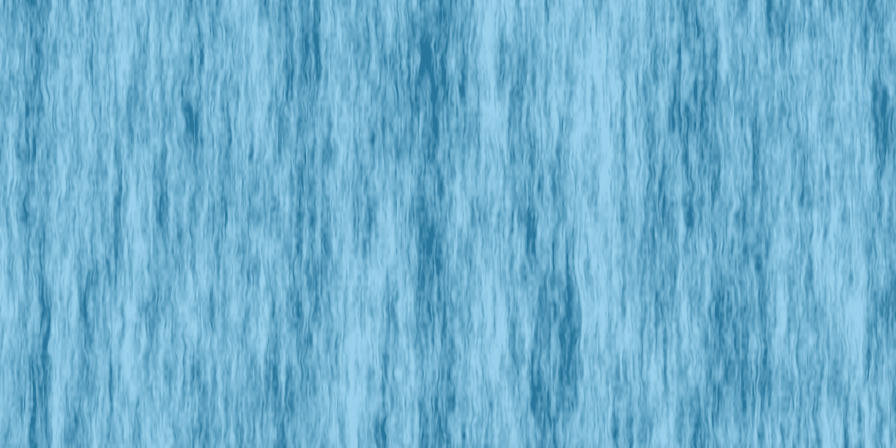
A WebGL 2 fragment shader for this texture:

```glsl
#version 300 es
precision highp float;
// Vertical blue fibres: stretched layered noise with slight waviness.

uniform vec2 u_resolution;
out vec4 fragColor;

float hash(vec2 cell) {
    vec3 q = fract(vec3(cell.xyx) * 0.1031);
    q += dot(q, q.yzx + 33.33);
    return fract((q.x + q.y) * q.z);
}

// Smooth value noise centred on zero
float noise(vec2 p) {
    vec2 cell = floor(p);
    vec2 f = fract(p);
    f = f * f * (3.0 - 2.0 * f);
    float bottom = mix(hash(cell), hash(cell + vec2(1.0, 0.0)), f.x);
    float top = mix(hash(cell + vec2(0.0, 1.0)), hash(cell + vec2(1.0, 1.0)), f.x);
    return mix(bottom, top, f.y) - 0.5;
}

// Octaves from broad patches down to hair-thin fibres
float fibres(vec2 p) {
    vec2 frequency = vec2(8.7, 0.9);
    float amplitude = 0.32;
    float sum = 0.0;
    for (int i = 0; i < 6; i++) {
        sum += amplitude * noise(p * frequency + vec2(17.3, 41.7) * float(i + 1));
        frequency *= vec2(1.95, 2.0);
        amplitude *= 1.06;
    }
    return sum;
}

void main() {
    vec2 p = gl_FragCoord.xy / u_resolution.y;
    vec2 strand = p;

    // Sideways sway of the strands
    strand.x += 0.007 * noise(p * vec2(18.0, 9.0) + 5.2);
    strand.x += 0.006 * noise(p * vec2(60.0, 34.0) + 91.4);

    // Long fibres plus short fine grain
    float s = fibres(strand) + 0.24 * noise(strand * vec2(243.0, 85.0) + 63.7);

    // Compress the light end so the dark streaks reach further
    float shade = clamp(0.655 + s - 0.55 * s * s, 0.0, 1.0);

    vec3 deepBlue = vec3(0.16, 0.465, 0.615);
    vec3 paleBlue = vec3(0.60, 0.82, 0.925);
    fragColor = vec4(mix(deepBlue, paleBlue, shade), 1.0);
}
```
